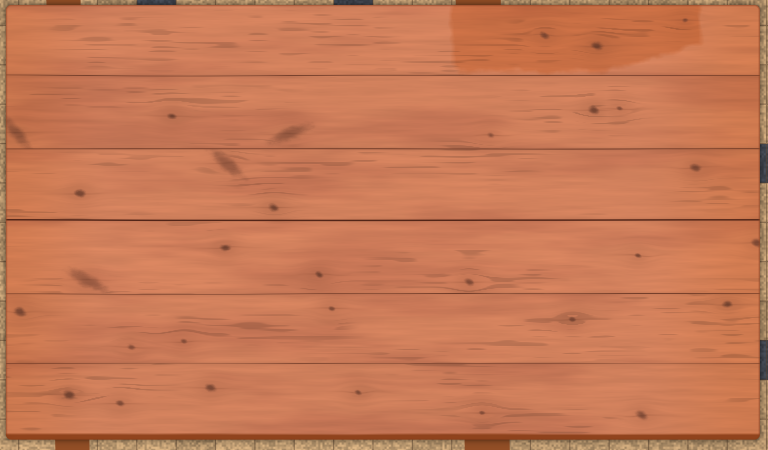
A Shadertoy shader for this texture:

```glsl
// Six stained timber planks forming a table top over sandy paving.
// Grain is stretched noise bent around hashed knots; seams, a damp patch,
// rounded edges, legs and paving are layered with distance functions.

const vec2 CANVAS = vec2(1.707, 1.0);
const float EDGES[7] = float[7](0.989, 0.832, 0.668, 0.511, 0.347, 0.193, 0.026);
const float SEAM[7] = float[7](0.0, 0.0007, 0.0008, 0.0016, 0.0005, 0.0003, 0.0);

float hash(vec2 p) {
    vec3 q = fract(p.xyx * 0.1031);
    q += dot(q, q.yzx + 33.33);
    return fract((q.x + q.y) * q.z);
}

float noise(vec2 p) {
    vec2 i = floor(p), f = fract(p);
    f = f * f * (3.0 - 2.0 * f);
    return mix(mix(hash(i), hash(i + vec2(1, 0)), f.x),
               mix(hash(i + vec2(0, 1)), hash(i + vec2(1, 1)), f.x), f.y);
}

float fbm(vec2 p) {
    float sum = 0.0, amp = 0.53;
    for (int i = 0; i < 4; i++) {
        sum += amp * noise(p);
        p = p * 2.03 + 17.3;
        amp *= 0.5;
    }
    return sum;
}

float box(vec2 p, vec2 halfSize, float radius) {
    vec2 d = abs(p) - halfSize + radius;
    return length(max(d, 0.0)) + min(max(d.x, d.y), 0.0) - radius;
}

// Coverage of the region where distance d is negative
float cover(float d, float soft) {
    return clamp(0.5 - d / soft, 0.0, 1.0);
}

vec3 paving(vec2 p, float px) {
    vec2 grid = (p - vec2(0.304, 0.156)) / 0.0875;
    vec2 cell = floor(grid), f = abs(fract(grid) - 0.5);
    bool slate = (p.x > 1.6 && mod(cell.y, 5.0) == 0.0) ||
                 (p.y > 0.97 && p.x < 1.0 && mod(cell.x, 5.0) == 0.0);
    vec3 col = slate ? vec3(0.27, 0.29, 0.33) : vec3(0.77, 0.63, 0.46);
    col *= 0.8 + 0.34 * noise(p * 210.0) + 0.1 * (hash(cell) - 0.5);
    float joint = cover(0.485 - max(f.x, f.y), px * 12.0);
    col = mix(col, vec3(0.36, 0.27, 0.19), 0.55 * joint);
    // Legs showing beyond the top and bottom edges
    for (int i = 0; i < 2; i++) {
        float centre = 0.161 + 0.922 * float(i) - 0.02 * p.y;
        float leg = abs(p.x - centre) - 0.038 - 0.012 * float(i);
        col = mix(col, vec3(0.58, 0.31, 0.15), cover(leg, px));
    }
    return col;
}

vec3 planks(vec2 p, float px) {
    int row = 0;
    for (int i = 1; i < 6; i++) row += int(p.y < EDGES[i]);
    float id = float(row), top = EDGES[row], height = top - EDGES[row + 1];

    // Knots: one possible per cell along the plank, fewer to the right
    float bend = 0.0, stain = 0.0, core = 0.0;
    for (int k = 0; k < 9; k++) {
        vec2 seed = vec2(float(k) * 7.0 + 3.0, id * 13.0 + 5.0);
        float pick = hash(seed), size = hash(seed + 41.0), turn = hash(seed + 83.0);
        if (pick > 0.68 - 0.03 * float(k) || (row == 0 && k < 6)) continue;
        vec2 centre = vec2(0.03 + 0.185 * (float(k) + hash(seed + 19.0)),
                           top - height * mix(0.15, 0.85, hash(seed + 57.0)));
        vec2 d = p - centre;
        bool scar = size > 0.78 && row > 0 && row < 4;
        float angle = scar ? mix(-0.9, 0.9, turn) : 0.5 * turn;
        vec2 r = mat2(cos(angle), sin(angle), -sin(angle), cos(angle)) * d;
        vec2 radii = scar ? vec2(0.055, 0.016) : vec2(0.014, 0.0095) * (0.5 + 0.6 * size);
        float e = length(r / radii) + 0.6 * (fbm(p * vec2(60.0, 100.0)) - 0.5);
        float streak = exp(-abs(d.x) * 26.0 - abs(d.y + 0.006 * (noise(p * 25.0) - 0.5)) * 330.0);
        float halo = exp(-dot(d, d) / 0.0012);
        core = max(core, (1.0 - smoothstep(0.2, 1.2, e)) * (scar ? 0.5 : 0.75));
        stain = max(stain, max(0.5 * streak, 0.14 * halo));
        bend += 0.012 * sign(d.y) * exp(-dot(d, d) / 0.0016) * smoothstep(0.0, 0.01, abs(d.y));
    }

    // Broad colour drift, fine fibres and faint wandering growth rings
    vec2 g = vec2(p.x, p.y - bend) + id * vec2(3.7, 1.9);
    float drift = fbm(g * vec2(2.6, 13.0));
    float fibre = fbm(g * vec2(9.0, 130.0));
    float ring = sin(190.0 * g.y + 26.0 * fbm(g * vec2(1.6, 7.0)));
    vec3 col = mix(vec3(0.775, 0.46, 0.335), vec3(0.83, 0.51, 0.366), smoothstep(0.25, 0.55, drift));
    col *= 0.975 + 0.1 * (fibre - 0.45) + 0.007 * ring + 0.03 * hash(vec2(id, 9.0));
    // Short dark flecks where the fibres open
    float fleck = smoothstep(0.68, 0.86, noise(g * vec2(14.0, 210.0))) * smoothstep(0.5, 0.8, noise(g * vec2(4.0, 16.0)));
    col *= 1.0 - 0.12 * fleck;
    col *= mix(vec3(1), vec3(0.99, 0.95, 0.86), smoothstep(1.4, 1.69, p.x));
    col *= mix(vec3(0.98, 0.94, 0.86), vec3(1), smoothstep(0.0, 0.25, p.x));

    // Damp patch on the top plank, with a ragged outline
    vec2 q = p + 0.022 * (vec2(fbm(p * 28.0), fbm(p * 28.0 + 9.0)) - 0.5);
    float damp = box(q - vec2(1.28, 0.92), vec2(0.275, 0.082), 0.025);
    damp = max(damp, 0.84 + 0.3 * max(q.x - 1.35, 0.0) - q.y);
    if (row == 0) col *= mix(vec3(1), vec3(0.955, 0.86, 0.74), cover(damp, 0.012));

    col = mix(col, vec3(0.50, 0.27, 0.18), stain);
    col = mix(col, vec3(0.40, 0.23, 0.17) * (0.8 + 0.5 * fibre), core);

    // Thin seams that fade in and out, each with a soft shaded lip
    for (int i = 1; i < 6; i++) {
        float d = abs(p.y - EDGES[i] - 0.003 * (noise(vec2(p.x * 2.5, float(i))) - 0.5));
        float depth = i == 3 ? 0.95 : mix(0.6, 0.95, noise(vec2(p.x * 7.0, float(i) * 5.0)));
        col *= 1.0 - 0.09 * exp(-d * 260.0);
        col = mix(col, vec3(0.30, 0.13, 0.08), depth * cover(d - SEAM[i], px));
    }
    return col;
}

void mainImage(out vec4 fragColor, in vec2 fragCoord) {
    vec2 p = fragCoord / iResolution.xy * CANVAS;
    float px = 1.0 / iResolution.y;
    float board = box(p - vec2(0.851, 0.506), vec2(0.838, 0.483), 0.012);

    vec3 ground = paving(p, px) * (1.0 - 0.35 * exp(-max(board, 0.0) * 160.0));
    vec3 wood = planks(p, px);
    // Worn rim and the darker front edge
    wood = mix(wood, vec3(0.56, 0.27, 0.15), 0.65 * smoothstep(-0.005, 0.0, board));
    float front = p.y - 0.034 - 0.002 * noise(vec2(p.x * 9.0, 2.0));
    wood = mix(wood, vec3(0.54, 0.24, 0.09), 0.9 * cover(front, 0.005));

    fragColor = vec4(mix(ground, wood, cover(board, px)), 1.0);
}
```
